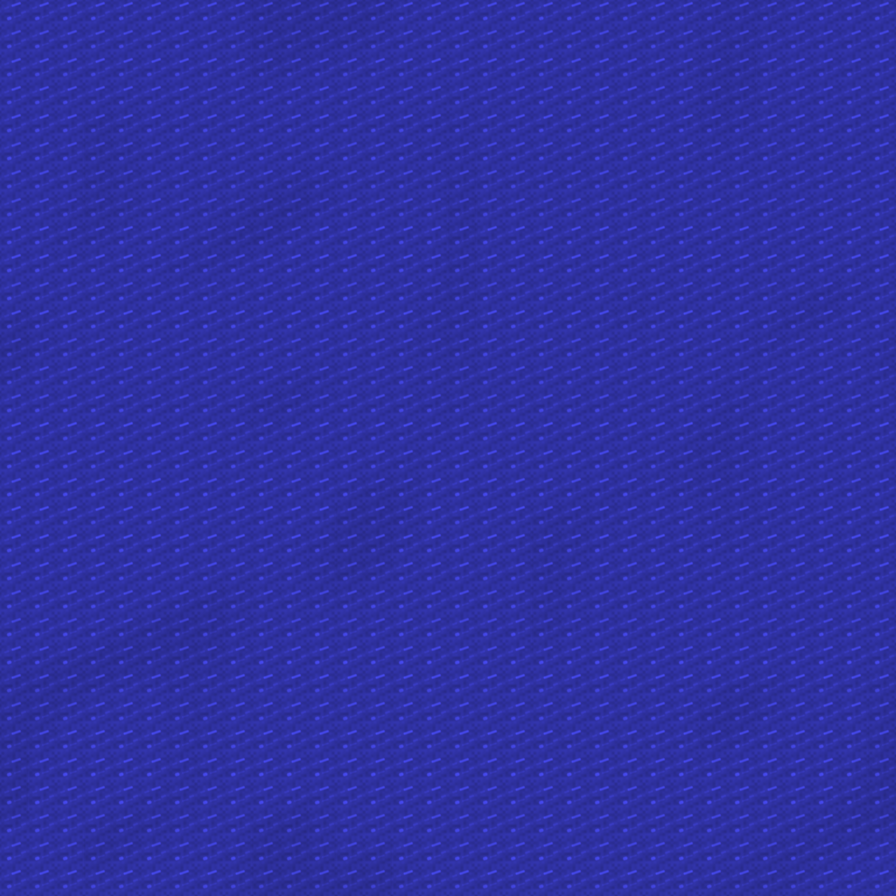
This texture is drawn by a three.js fragment shader. Its source:

```glsl
varying vec2 vUv;

#define REPEATS 32.0
#define GRAIN_CELLS 10.0
#define WEAR_CELLS 10.0
#define BAND_DEPTH 0.025
#define GRAIN_DEPTH 0.20
#define WEAR_DEPTH 0.045
#define DASH_GAIN 0.46
#define DOT_GAIN 0.44
#define FLECK_GAIN 0.17
#define ROW_VARIATION 0.25
#define SOFTNESS 0.04
#define CLOTH_BLUE vec3(0.179, 0.187, 0.613)

const float TAU = 6.2831853;

float hash(vec2 p) {
  vec3 q = fract(vec3(p.xyx) * 0.1031);
  q += dot(q, q.yzx + 33.33);
  return fract((q.x + q.y) * q.z);
}

// Wraps a lattice point; each period across also shifts it by skew
float latticeValue(vec2 p, float period, float skew) {
  float turns = floor(p.x / period);
  p += vec2(-period, skew) * turns;
  return hash(mod(p, period));
}

float wrappedNoise(vec2 p, float period, float skew) {
  vec2 i = floor(p);
  vec2 f = fract(p);
  f = f * f * (3.0 - 2.0 * f);
  float low = mix(latticeValue(i, period, skew),
                  latticeValue(i + vec2(1.0, 0.0), period, skew), f.x);
  float high = mix(latticeValue(i + vec2(0.0, 1.0), period, skew),
                   latticeValue(i + vec2(1.0, 1.0), period, skew), f.x);
  return mix(low, high, f.y);
}

// Soft capsule around a centre inside the cell
float stitch(vec2 cell, vec2 centre, vec2 halfSpan, float radius) {
  vec2 d = cell - centre;
  float t = clamp(dot(d, halfSpan) / dot(halfSpan, halfSpan), -1.0, 1.0);
  float edge = length(d - halfSpan * t) - radius;
  float blur = max(SOFTNESS, fwidth(vUv.y) * REPEATS * 0.7);
  return 1.0 - smoothstep(-blur, blur, edge);
}

// Slanted creases, stepped at the weave columns
float creases(vec2 uv) {
  float column = floor(uv.x * REPEATS) / REPEATS;
  float across = mix(uv.x, column, 0.7);
  vec2 p = vec2(across, uv.y - 0.5 * uv.x) * WEAR_CELLS;
  float n = wrappedNoise(p, WEAR_CELLS, 0.5 * WEAR_CELLS);
  return smoothstep(0.68, 0.95, n);
}

void main() {
  vec2 weave = vUv * REPEATS;
  vec2 cell = fract(weave);
  float row = floor(weave.y);

  // Rising bands, two to a cell, and fine thread grain
  float band = sin(TAU * (2.0 * weave.y - weave.x + 0.1));
  float grain = wrappedNoise(cell * GRAIN_CELLS, GRAIN_CELLS, 0.0) - 0.5;
  float shade = 1.0 + BAND_DEPTH * band + GRAIN_DEPTH * grain;

  // Long dash and bright dot, half a cell apart
  float dashLight = 1.0 + ROW_VARIATION * (hash(vec2(row, 3.0)) - 0.5);
  float dotLight = 1.0 + ROW_VARIATION * (hash(vec2(row, 8.0)) - 0.5);
  vec2 slant = vec2(0.12, 0.04);
  shade += DASH_GAIN * dashLight * stitch(cell, vec2(0.58, 0.84), slant, 0.04);
  shade += DOT_GAIN * dotLight * stitch(cell, vec2(0.33, 0.34), slant * 0.2, 0.055);

  // Faint flecks beside them
  float flecks = stitch(cell, vec2(0.62, 0.42), slant * 0.7, 0.03);
  flecks += stitch(cell, vec2(0.24, 0.72), slant * 0.4, 0.035);
  flecks += stitch(cell, vec2(0.84, 0.56), slant * 0.4, 0.035);
  shade += FLECK_GAIN * flecks;

  // Wear
  shade *= 1.0 - WEAR_DEPTH * creases(vUv);

  gl_FragColor = vec4(CLOTH_BLUE * shade, 1.0);
}
```
